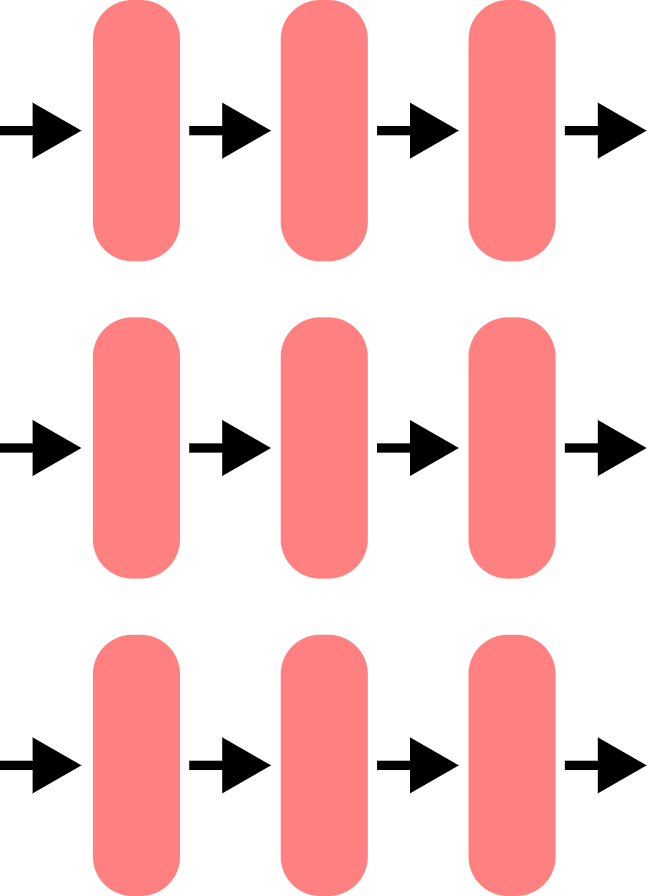
A Shadertoy shader for this pattern:

```glsl
// Three rows of tall pink rounded bars on white, with black arrows pointing
// right between them. The plane is folded into cells holding one arrow and one
// bar, each drawn from a signed distance; lengths are fractions of the height.

float roundedBox(vec2 p, vec2 halfSize, float radius) {
    vec2 q = abs(p) - halfSize + radius;
    return length(max(q, 0.0)) + min(max(q.x, q.y), 0.0) - radius;
}

// Arrow along +x with its tip at the origin.
float arrow(vec2 p) {
    vec2 head = vec2(0.0545, 0.0313);   // length, half width
    float tailEnd = -0.0913;
    p.y = abs(p.y);
    float triangle = max(-head.x - p.x, dot(p, normalize(head.yx)));
    float shaft = max(max(tailEnd - p.x, p.x + 0.5 * head.x), p.y - 0.0052);
    return min(triangle, shaft);
}

// Pixel coverage of a shape from its distance.
float coverage(float dist) {
    return clamp(0.5 - dist * iResolution.y, 0.0, 1.0);
}

void mainImage(out vec4 fragColor, in vec2 fragCoord) {
    vec2 p = fragCoord / iResolution.y;

    // Fold into cells, with the bar centre as local origin
    vec2 pitch = vec2(0.2096, 0.3542);
    vec2 cell = floor((p + vec2(0.0039, 0.0313)) / pitch);
    vec2 local = p - cell * pitch - vec2(0.1523, 0.1458);

    // The leftmost arrows sit slightly further left
    float tipX = cell.x < 0.5 ? -0.0614 : -0.0594;

    vec3 color = vec3(1.0);
    float bar = roundedBox(local, vec2(0.0486, 0.1458), 0.0440);
    color = mix(color, vec3(1.0, 0.5, 0.5), coverage(bar));
    color = mix(color, vec3(0.0), coverage(arrow(local - vec2(tipX, 0.0))));
    fragColor = vec4(color, 1.0);
}
```
